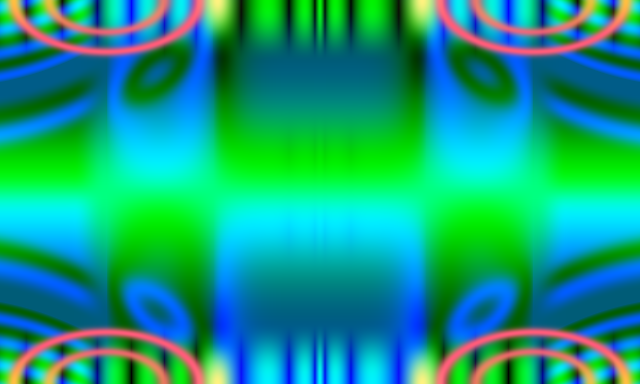
This background is drawn by a WebGL 1 fragment shader. Its source:

```glsl
precision highp float;
// Mirrored interference field in green, cyan and blue with red corner rings.
// One wave, odd in height, drives blue; it is built separately for an inner,
// a middle and an outer column zone. Green fades with height into stripes.
uniform vec2 u_resolution;

#define PI 3.14159265
#define INNER_EDGE 0.3333
#define OUTER_EDGE 0.6667
#define OVAL_CENTER vec2(0.52, 0.61)
#define OVAL_SIZE vec2(0.195, 0.063)
#define OVAL_AXIS vec2(-0.84, 0.543)
#define CANVAS_RATIO 0.6
#define FRINGE_RATE 52.0
#define RING_SIZE vec2(0.29, 0.27)
#define RING_WIDTH 0.085
#define GLOW_COLOR vec3(1.0, 0.95, 0.5)

float bump(float x, float center, float width) {
    float d = (x - center) / width;
    return exp(-d * d);
}

// Quarter sine that rises to one at the given height and stays there
float rise(float v, float top) {
    return sin(0.5 * PI * min(v / top, 1.0));
}

// Flat plateau that rises, crests and sinks slowly
float innerWave(float u, float v) {
    float t = v / 0.51;
    t = min(t, 1.0) + 0.85 * max(t - 1.2, 0.0);
    return sin(PI * (1.0 - pow(3.0 * u, 6.0)) * sin(0.5 * PI * t));
}

// Broad opposite lobe with a tilted oval on top
float middleWave(float u, float v) {
    float across = sin(PI * (3.0 * u - 1.0));
    vec2 q = (vec2(u, v) - OVAL_CENTER) * vec2(1.0, CANVAS_RATIO);
    vec2 local = vec2(dot(q, OVAL_AXIS), q.x * OVAL_AXIS.y - q.y * OVAL_AXIS.x);
    local /= OVAL_SIZE;
    float oval = 1.3 * exp(-dot(local, local));
    return -sin(PI * (0.78 * across * rise(v, 0.42) + sqrt(across) * oval));
}

// Sweeping bands that fade out at the zone edge, then fine fringes
float outerWave(float u, float v) {
    float side = 1.0 - u;
    float s = v - (0.3 + 0.3 * side + side * side);
    float bands = 2.5 * PI * smoothstep(-0.15, 0.2, s);
    float fringes = FRINGE_RATE * max(s - 0.27, 0.0);
    float strength = smoothstep(OUTER_EDGE, 0.77, u);
    return strength * sin(0.52 * PI * rise(v, 0.2) + bands + fringes);
}

float fieldWave(float u, float v) {
    if (u < INNER_EDGE) return innerWave(u, v);
    if (u < OUTER_EDGE) return middleWave(u, v);
    return outerWave(u, v);
}

// Upright stripes, narrowing toward the axis
float stripes(float u) {
    float k = 5.4 * sqrt(u) - 0.68 + 6.0 * max(u - INNER_EDGE, 0.0);
    return pow(0.5 - 0.5 * cos(2.0 * PI * k), 0.4);
}

void main() {
    vec2 p = 2.0 * gl_FragCoord.xy / u_resolution - 1.0;
    float u = abs(p.x);
    float v = abs(p.y);
    float stripe = stripes(u);

    // Blue from the wave
    float blue = 0.5 - 0.5 * sign(p.y) * fieldWave(u, v);

    // Green from height, with faint streaks near the axis and dark zone edges
    float fade = v * (1.0 + 0.35 * smoothstep(0.6, 0.8, u));
    float green = 1.0 - 0.64 * smoothstep(0.02, 0.7, fade);
    float streak = bump(v, 0.22, 0.12) * (1.0 - smoothstep(0.1, 0.25, u));
    green *= 1.0 - 0.06 * streak * (1.0 - stripe);
    green *= 1.0 - 0.5 * bump(u, 0.31, 0.035) * smoothstep(0.45, 0.75, v);
    green = mix(green, 0.95 * stripe, smoothstep(0.68, 0.95, v));
    vec3 color = vec3(0.0, green, blue);

    // Nested corner rings, yellow toward the border
    float radius = length(vec2(u - OUTER_EDGE, 1.0 - v) / RING_SIZE);
    float ring = bump(radius, 1.0, RING_WIDTH) + 0.9 * bump(radius, 0.62, RING_WIDTH);
    float border = smoothstep(0.8, 1.0, v) * smoothstep(0.4, 0.6, u);
    vec3 ringColor = mix(vec3(1.0, 0.36, 0.48), vec3(1.0, 0.75, 0.25), border);
    color = mix(color, ringColor, min(ring, 1.0));

    // Pale glow where the rings meet the inner zone
    float glow = bump(u, 0.32, 0.042) * smoothstep(0.78, 1.0, v);
    color = mix(color, GLOW_COLOR, glow);

    gl_FragColor = vec4(color, 1.0);
}
```
